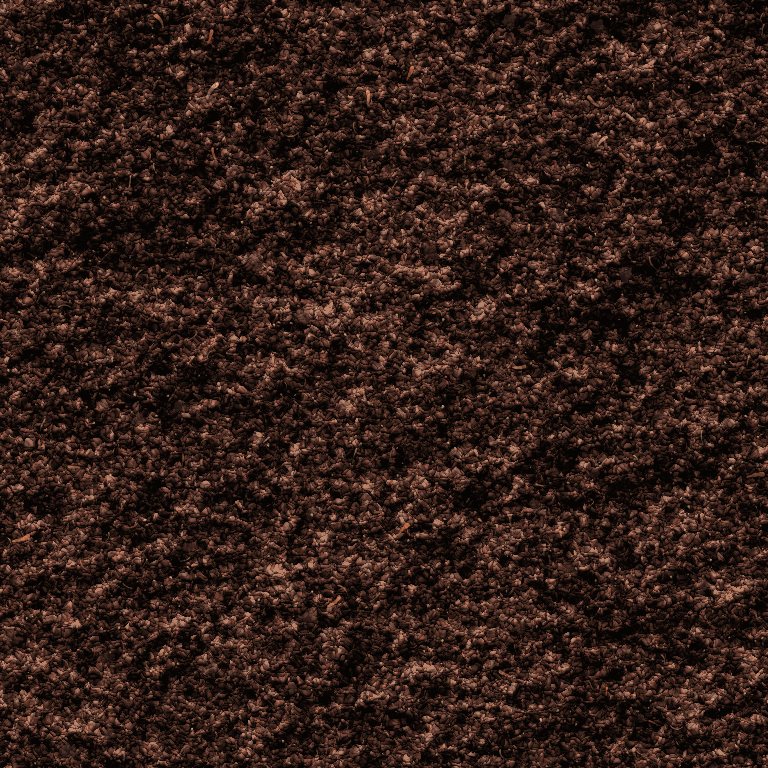
Give the GLSL for this texture, as a WebGL 2 fragment shader.

```glsl
#version 300 es
precision highp float;
// Dark, crumbly garden soil lit from above, with clods, fibres and wood chips.

uniform vec2 u_resolution;
out vec4 fragColor;

vec3 hash3(vec2 cell) {
    vec3 v = fract(cell.xyx * vec3(0.1031, 0.1030, 0.0973));
    v += dot(v, v.yxz + 33.33);
    return fract((v.xxy + v.yzz) * v.zyx);
}

float cornerSlope(vec2 cell, vec2 offset) {
    float angle = 6.2832 * hash3(cell).x;
    return dot(vec2(cos(angle), sin(angle)), offset);
}

float gradientNoise(vec2 p) {
    vec2 i = floor(p), f = p - i;
    vec2 w = f * f * f * (f * (f * 6.0 - 15.0) + 10.0);
    vec2 e = vec2(1.0, 0.0);
    return mix(mix(cornerSlope(i, f), cornerSlope(i + e.xy, f - e.xy), w.x),
               mix(cornerSlope(i + e.yx, f - e.yx), cornerSlope(i + 1.0, f - 1.0), w.x), w.y);
}

mat2 rotation(float angle) {
    float c = cos(angle), s = sin(angle);
    return mat2(c, s, -s, c);
}

// Lumps: each octave is brighter where it is high and falls away upward.
float relief(vec2 p) {
    float light = 0.0, frequency = 6.0, weight = 0.55;
    for (int i = 0; i < 4; i++) {
        mat2 turn = rotation(0.5 * sin(float(i) * 2.4));
        vec2 q = turn * (p * vec2(0.9, 1.1)) * frequency + float(i) * 17.3 + 40.0;
        vec2 towardLight = turn * vec2(-0.12, 0.36);
        light += weight * (gradientNoise(q) - 0.8 * gradientNoise(q + towardLight));
        frequency *= 2.1;
        weight += 0.3;
    }
    return light * 1.35;
}

// Crumbs: cells of random tone, lit on the upper side and dark in the gaps.
float crumbs(vec2 p) {
    float nearest = 9.0, tone = 0.0;
    for (int y = -1; y <= 1; y++)
    for (int x = -1; x <= 1; x++) {
        vec2 id = floor(p) + vec2(x, y);
        vec3 h = hash3(id + 57.0);
        vec2 offset = p - id - h.xy;
        float d = length(offset);
        if (d < nearest) {
            nearest = d;
            tone = 1.7 * (h.z - 0.5) + 1.2 * offset.y;
        }
    }
    return tone - 1.4 * (nearest - 0.42);
}

// Tone is roughly normal, with zero as the median.
vec3 soilColor(float tone, float redness) {
    vec3 pale = mix(vec3(0.46, 0.32, 0.27), vec3(0.53, 0.30, 0.23), redness);
    vec3 c = mix(vec3(0.025, 0.012, 0.01), vec3(0.07, 0.04, 0.03), smoothstep(-1.6, -0.6, tone));
    c = mix(c, vec3(0.21, 0.12, 0.09), clamp((tone + 0.65) / 0.85, 0.0, 1.0));
    c = mix(c, vec3(0.34, 0.20, 0.16), clamp((tone - 0.2) / 0.75, 0.0, 1.0));
    c = mix(c, pale, clamp((tone - 0.95) / 0.6, 0.0, 1.0));
    return mix(c, vec3(0.72, 0.52, 0.42), clamp((tone - 1.6) / 0.8, 0.0, 1.0));
}

// Scatters bent, tapered capsules; size holds half length and radius.
void scatter(inout vec3 color, vec2 p, float tone, float cells, vec2 size, float chance,
             float curl, float opacity, vec3 tintA, vec3 tintB) {
    float edge = 0.6 / u_resolution.y;
    for (int y = -1; y <= 1; y++)
    for (int x = -1; x <= 1; x++) {
        vec2 id = floor(p * cells) + vec2(x, y);
        vec3 place = hash3(id + cells * 3.7);
        if (place.z > chance) continue;
        vec3 kind = hash3(id + cells * 5.3 + 91.0);
        vec2 extent = size * mix(0.4, 1.1, kind.y);
        vec2 local = p - (id + 0.1 + 0.8 * place.xy) / cells;
        vec2 q = rotation(3.1416 * kind.x) * local;
        q.y += curl * (kind.z - 0.5) * q.x * q.x / extent.x;
        float radius = extent.y * (0.8 - 0.3 * clamp(q.x / extent.x, -1.0, 1.0)
                                   + 0.6 * gradientNoise(p * 150.0 + 9.0));
        float d = length(vec2(max(abs(q.x) - extent.x, 0.0), q.y)) - radius;
        float shade = 0.85 + 0.3 * local.y / (extent.x + extent.y) + 0.14 * clamp(tone, -2.0, 2.0);
        vec3 tint = mix(tintA, tintB, fract(kind.z * 7.0 + kind.y));
        color *= 1.0 - 0.3 * opacity * smoothstep(0.003, 0.0, d);
        color = mix(color, tint * shade, opacity * smoothstep(edge, -edge, d));
    }
}

void main() {
    vec2 p = gl_FragCoord.xy / u_resolution.y;

    // Loose ground: lumps below, crumbs of three sizes on top
    vec2 warp = vec2(gradientNoise(p * 14.0 + 5.0), gradientNoise(p * 14.0 + 63.0));
    vec2 jitter = p + 0.006 * vec2(gradientNoise(p * 80.0 + 11.0), gradientNoise(p * 80.0 + 47.0));
    float tone = relief(p + 0.012 * warp) + 0.5 * gradientNoise(p * 3.0 + 21.0) - 0.1;
    tone += 0.45 * crumbs(jitter * 58.0) + 0.8 * crumbs(jitter * 121.0) + crumbs(jitter * 227.0);
    float redness = smoothstep(-0.25, 0.25, gradientNoise(p * 70.0 + 31.0));
    vec3 color = soilColor(tone, redness);

    // Rounded clods
    scatter(color, p, tone, 19.0, vec2(0.004, 0.008), 0.16, 0.0, 0.5,
            vec3(0.32, 0.19, 0.15), vec3(0.40, 0.26, 0.22));
    // Bright specks
    scatter(color, p, tone, 75.0, vec2(0.0010, 0.0013), 0.16, 0.0, 0.9,
            vec3(0.53, 0.30, 0.23), vec3(0.80, 0.62, 0.48));
    // Root fibres
    scatter(color, p, tone, 31.0, vec2(0.008, 0.0010), 0.15, 0.9, 0.8,
            vec3(0.50, 0.27, 0.18), vec3(0.78, 0.58, 0.44));
    // Wood chips, from tan to orange
    scatter(color, p, tone, 12.0, vec2(0.010, 0.0028), 0.13, 0.4, 0.95,
            vec3(0.76, 0.56, 0.45), vec3(0.68, 0.32, 0.17));

    fragColor = vec4(color, 1.0);
}
```
